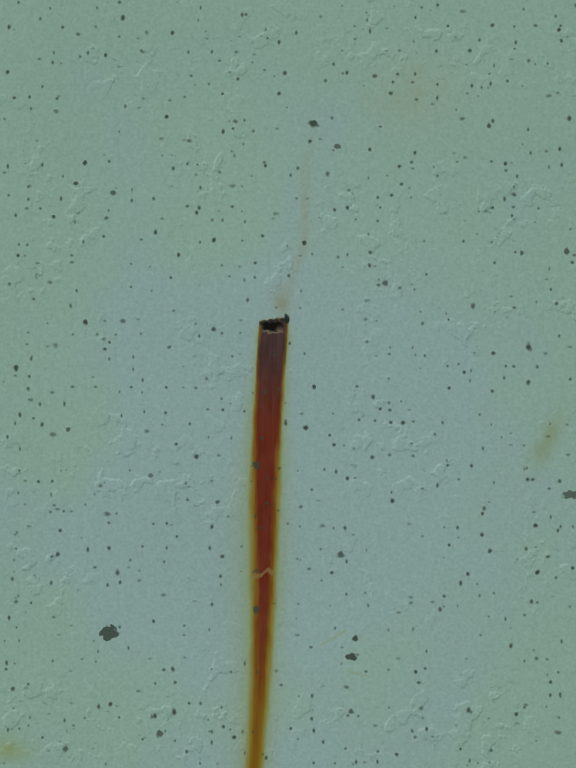
Give the GLSL for this texture, as a WebGL 2 fragment shader.

```glsl
#version 300 es
precision highp float;
uniform vec2 u_resolution;
out vec4 fragColor;
const vec3 BLUE_PAINT = vec3(0.50, 0.60, 0.585);
const vec3 GREEN_PAINT = vec3(0.49, 0.60, 0.545);
const vec3 OLIVE = vec3(0.47, 0.52, 0.32);
const vec3 OCHRE = vec3(0.45, 0.36, 0.10);
const vec3 RUST = vec3(0.36, 0.16, 0.11);
const vec3 BURNT = vec3(0.25, 0.19, 0.18);
const vec3 PIT = vec3(0.21, 0.25, 0.22);
const vec3 TAN = vec3(0.50, 0.50, 0.40);

vec2 hash2(vec2 p) {
  vec3 q = fract(p.xyx * vec3(0.1031, 0.1030, 0.0973));
  q += dot(q, q.yzx + 33.33);
  return fract((q.xx + q.yz) * q.zy);
}
vec2 gradientAt(vec2 cell) { return hash2(cell + 57.0) * 2.0 - 1.0; }
float gradientNoise(vec2 p) {
  vec2 i = floor(p), f = fract(p), e = vec2(0.0, 1.0);
  vec2 u = f * f * f * (f * (f * 6.0 - 15.0) + 10.0);
  float low = mix(dot(gradientAt(i), f), dot(gradientAt(i + e.yx), f - e.yx), u.x);
  float high = mix(dot(gradientAt(i + e.xy), f - e.xy), dot(gradientAt(i + 1.0), f - 1.0), u.x);
  return mix(low, high, u.y);
}
float fbm(vec2 p) {
  float sum = 0.0, amp = 0.5;
  for (int i = 0; i < 4; i++) {
    sum += amp * gradientNoise(p);
    p = mat2(1.6, 1.2, -1.2, 1.6) * p + 7.3;
    amp *= 0.5;
  }
  return sum;
}
float fill(float d, float soft) { return 1.0 - smoothstep(-soft, soft, d); }
// Soft elliptical spot
float smudge(vec2 p, vec2 center, vec2 size) {
  vec2 q = (p - center) / size;
  return exp(-dot(q, q));
}
float segment(vec2 p, vec2 a, vec2 b) {
  vec2 ab = b - a;
  return length(p - a - ab * clamp(dot(p - a, ab) / dot(ab, ab), 0.0, 1.0));
}
// Ragged hole with an uneven outline
float pit(vec2 p, vec2 center, vec2 size, float px) {
  float d = length((p - center) / size) - 1.0 + 0.9 * gradientNoise(p * 170.0);
  return fill(d * min(size.x, size.y), 1.3 * px);
}
// One random pit in some cells of a grid
float scatter(vec2 p, float cells, float chance, float radius, float px) {
  vec2 id = floor(p * cells);
  vec2 place = hash2(id + cells), kind = hash2(id + cells * 3.0 + 11.0);
  vec2 size = radius * mix(0.5, 1.0, kind.y * kind.y) * (0.7 + 0.7 * place.yx);
  return step(kind.x, chance) * pit(p, (id + 0.2 + 0.6 * place) / cells, size, px) * mix(0.45, 0.95, place.x);
}
// Plateaus of flaking paint
float flakes(vec2 p) { return smoothstep(0.05, 0.17, fbm(p * 34.0)); }

vec3 wall(vec2 p) {
  float cloud = fbm(p * 5.0);
  float green = smoothstep(0.22, 0.46, length((p - vec2(0.36, 0.36)) * vec2(1.1, 0.8)) + cloud * 0.5);
  vec3 c = mix(BLUE_PAINT, GREEN_PAINT, green) + 0.02 * cloud;
  // Lit flake edges, scuffs and grain
  float worn = smoothstep(-0.15, 0.3, gradientNoise(p * 9.0));
  c += 0.075 * worn * (flakes(p) - flakes(p + vec2(-0.0012, 0.0022)));
  c -= 0.10 * smoothstep(0.20, 0.36, fbm(p * vec2(75.0, 110.0) + 3.0)) * worn;
  return c + 0.035 * gradientNoise(p * 230.0) + 0.02 * gradientNoise(p * 110.0);
}

vec3 stains(vec3 c, vec2 p) {
  float patchy = 0.7 + 1.4 * fbm(p * 40.0);
  float traceX = 0.371 + 0.026 * smoothstep(0.59, 0.70, p.y) + 0.013 * smoothstep(0.77, 0.84, p.y);
  float trace = smudge(p, vec2(traceX, 0.70), vec2(0.006, 0.11));
  c = mix(c, TAN, 0.4 * trace * patchy);
  c = mix(c, TAN * 0.95, 0.6 * smudge(p, vec2(0.367, 0.608), vec2(0.012, 0.020)) * patchy);
  c = mix(c, TAN, 0.3 * smudge(p, vec2(0.54, 0.88), vec2(0.05, 0.04)) * patchy);
  vec2 leaning = p - vec2(0.4 * (p.y - 0.425), 0.0);
  c = mix(c, OLIVE * 0.92, 0.6 * smudge(leaning, vec2(0.712, 0.425), vec2(0.013, 0.03)) * patchy);
  c = mix(c, OLIVE, 0.7 * smudge(p, vec2(0.012, 0.026), vec2(0.028, 0.014)) * patchy);
  float scratch = min(segment(p, vec2(0.452, 0.126), vec2(0.480, 0.119)), segment(p, vec2(0.418, 0.160), vec2(0.450, 0.179)));
  return mix(c, OLIVE * 1.05, 0.7 * fill(scratch - 0.0008, 0.0015) * patchy);
}

vec3 rustStreak(vec3 c, vec2 p, float px) {
  float y = p.y, rough = fbm(p * vec2(70.0, 25.0)), fibre = fbm(p * vec2(150.0, 9.0));
  float x = p.x - (0.331 + 0.0444 * y + 0.0025 * sin(y * 10.72));
  float d = abs(x) - mix(0.009, 0.0185, smoothstep(-0.02, 0.42, y)) + 0.004 * rough;
  float lower = 1.0 - smoothstep(0.28, 0.56, y);
  float top = fill(y - 0.584 - 0.16 * x - 0.007 * gradientNoise(p * 130.0), 1.5 * px);
  // Halo, yellow margin, dark core
  float spread = mix(0.004, x < 0.0 ? 0.014 : 0.009, lower);
  c = mix(c, OLIVE, 0.75 * exp(-max(d, 0.0) / spread) * fill(y - 0.575, 0.018));
  c = mix(c, OCHRE + 0.08 * fibre, top * fill(d, mix(0.002, 0.006, lower)));
  vec3 core = mix(RUST, BURNT, smoothstep(0.43, 0.56, y)) + 0.07 * rough + 0.06 * fibre;
  core = mix(core, vec3(0.39, 0.24, 0.08), 1.0 - smoothstep(0.0, 0.20, y));
  float coreMask = fill(d + mix(0.0015, 0.0065, lower) + 0.005 * fibre, mix(0.003, 0.006, lower));
  c = mix(c, core, top * coreMask * mix(0.5, 1.0, smoothstep(0.0, 0.18, y)));
  // Chipped band and the open end
  float band = abs(y - 0.253 - 0.2 * x + 0.02 * rough) - 0.0035 + 0.006 * fibre;
  c = mix(c, vec3(0.46, 0.40, 0.25), 0.75 * fill(band, 0.002) * fill(d, 0.003));
  float lip = abs(y - 0.582 - 0.16 * x) - 0.002 + 0.008 * rough;
  c = mix(c, PIT * 0.65, 0.75 * fill(lip, 0.0025) * fill(abs(x) - 0.019, px));
  c = mix(c, vec3(0.43, 0.40, 0.33), 0.8 * pit(p, vec2(0.354, 0.570), vec2(0.012, 0.004), px));
  c = mix(c, vec3(0.07, 0.07, 0.06), pit(p, vec2(0.354, 0.575), vec2(0.012, 0.0055), px));
  return mix(c, PIT * 0.7, pit(p, vec2(0.373, 0.584), vec2(0.004, 0.005), px));
}

void main() {
  vec2 p = gl_FragCoord.xy / u_resolution.y;
  p.x += 0.375 - 0.5 * u_resolution.x / u_resolution.y;
  float px = 1.0 / u_resolution.y, holes = 0.0;
  // Small pits at three scales, then the largest
  for (int i = 0; i < 3; i++) {
    float level = exp2(float(i));
    holes = max(holes, scatter(p, 17.0 * level, 0.22 - 0.02 * float(i), 0.0038 / pow(level, 0.5), px));
  }
  holes = max(holes, 0.85 * pit(p, vec2(0.142, 0.176), vec2(0.012, 0.009), px));
  holes = max(holes, 0.9 * pit(p, vec2(0.458, 0.145), vec2(0.007, 0.005), px));
  holes = max(holes, 0.9 * pit(p, vec2(0.408, 0.839), vec2(0.007, 0.004), px));
  holes = max(holes, 0.7 * pit(p, vec2(0.743, 0.356), vec2(0.010, 0.006), px));
  vec3 c = rustStreak(stains(wall(p), p), p, px);
  fragColor = vec4(mix(c, PIT, holes), 1.0);
}
```
